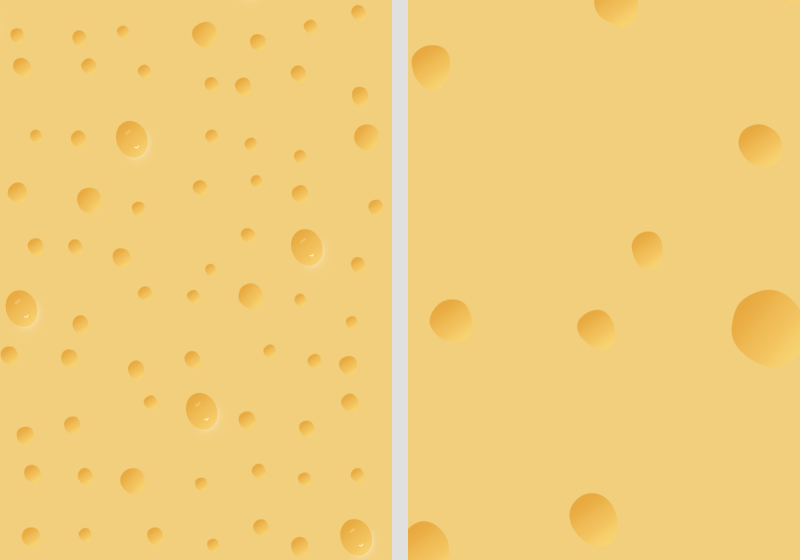
Left, the full canvas; right, a detail of the centre.
Reproduce this texture procedurally as a WebGL 1 fragment shader.

```glsl
precision highp float;
// A slice of cheese: flat cream-yellow with scattered oval holes in three sizes.
// Holes sit on a jittered grid and are shaded amber to lemon from upper left to
// lower right; the largest ones also get a pale rim and glossy glints.

uniform vec2 u_resolution;

const float CELL = 0.1; // grid spacing, in canvas heights

vec2 hash2(vec2 p) {
  p = vec2(dot(p, vec2(127.1, 311.7)), dot(p, vec2(269.5, 183.3)));
  return fract(sin(p) * 43758.55);
}

// Gradient noise, about -0.7 to 0.7
float gradientNoise(vec2 p) {
  vec2 i = floor(p), f = fract(p);
  vec2 u = f * f * f * (f * (f * 6.0 - 15.0) + 10.0);
  vec2 e = vec2(1.0, 0.0);
  float a = dot(hash2(i) * 2.0 - 1.0, f);
  float b = dot(hash2(i + e) * 2.0 - 1.0, f - e);
  float c = dot(hash2(i + e.yx) * 2.0 - 1.0, f - e.yx);
  float d = dot(hash2(i + e.xx) * 2.0 - 1.0, f - e.xx);
  return mix(mix(a, b, u.x), mix(c, d, u.x), u.y);
}

float segment(vec2 p, vec2 a, vec2 b) {
  vec2 ab = b - a;
  return length(p - a - ab * clamp(dot(p - a, ab) / dot(ab, ab), 0.0, 1.0));
}

vec3 holeShade(float t) {
  vec3 amber = vec3(0.91, 0.665, 0.25);
  vec3 gold = vec3(0.945, 0.75, 0.355);
  vec3 lemon = vec3(0.97, 0.825, 0.44);
  vec3 shade = mix(amber, gold, smoothstep(0.05, 0.6, t));
  return mix(shade, lemon, smoothstep(0.5, 0.95, t));
}

// Glossy marks inside a large hole; e is relative to its long radius
vec3 addGlints(vec3 color, vec2 e, float blur) {
  float streak = segment(e, vec2(-0.3, 0.3), vec2(-0.12, 0.44)) - 0.045;
  color = mix(color, vec3(0.97, 0.83, 0.52), 0.55 * smoothstep(0.06, -0.04, streak));
  float glint = min(segment(e, vec2(0.17, -0.43), vec2(0.28, -0.46)),
                    segment(e, vec2(0.28, -0.46), vec2(0.34, -0.36))) - 0.025;
  return mix(color, vec3(1.0, 0.97, 0.86), smoothstep(blur, -blur, glint));
}

vec3 drawHole(vec3 color, vec2 p, vec2 cell, float pixel) {
  vec2 rnd = hash2(cell + 3.7);
  vec2 shape = hash2(cell + 41.3);

  // Evenly spread large and medium holes among the small ones
  float kind = mod(cell.x * 5.0 + cell.y, 13.0);
  bool large = abs(kind - 4.0) < 0.5;
  bool medium = abs(kind - 11.0) < 0.5;

  float radius = mix(0.0115, 0.0185, shape.x);
  float ratio = mix(0.8, 0.93, shape.y);
  float tilt = mix(0.1, 0.75, rnd.y);
  float jitter = 0.66;
  if (medium) { radius = 0.0232; ratio = 0.94; jitter = 0.45; }
  if (large) { radius = 0.0335; ratio = 0.82; tilt = 0.38; jitter = 0.34; }

  vec2 d = p - (cell + 0.5 + (rnd - 0.5) * jitter) * CELL;
  vec2 e = d / radius;

  // Tilted egg with a slightly uneven outline
  float c = cos(tilt), s = sin(tilt);
  vec2 q = vec2(c * e.x + s * e.y, c * e.y - s * e.x);
  q.x *= (large ? 1.0 : 1.0 - 0.13 * q.y) / ratio;
  float wobble = gradientNoise(e * 0.9 + cell * 7.3) * (large ? 0.02 : 0.13);
  float edge = (length(q) - 1.0 + wobble) * radius * 0.92;

  // Pale rim light on the lower right
  if (large) {
    float facing = dot(d, vec2(0.77, -0.64)) / max(length(d), 0.001);
    float rim = exp(-max(edge, 0.0) / 0.0055) * smoothstep(0.1, 0.95, facing);
    color = mix(color, vec3(0.975, 0.88, 0.68), 0.85 * rim);
  }

  float t = 0.5 + 0.5 * dot(e, vec2(0.55, -0.8));
  if (medium) t = 0.5 + 0.46 * dot(e, vec2(0.75, -0.62));
  if (large) t = 0.47 + 0.42 * dot(e, vec2(0.65, -0.72));
  vec3 inside = holeShade(t);
  if (large) inside = addGlints(inside, e, pixel / radius);
  return mix(color, inside, smoothstep(pixel, -pixel, edge));
}

void main() {
  vec2 p = gl_FragCoord.xy / u_resolution.y;
  float pixel = 0.8 / u_resolution.y;
  vec3 color = vec3(0.947, 0.812, 0.488);

  vec2 home = floor(p / CELL);
  for (int y = -1; y <= 1; y++) {
    for (int x = -1; x <= 1; x++) {
      color = drawHole(color, p, home + vec2(float(x), float(y)), pixel);
    }
  }
  gl_FragColor = vec4(color, 1.0);
}
```
